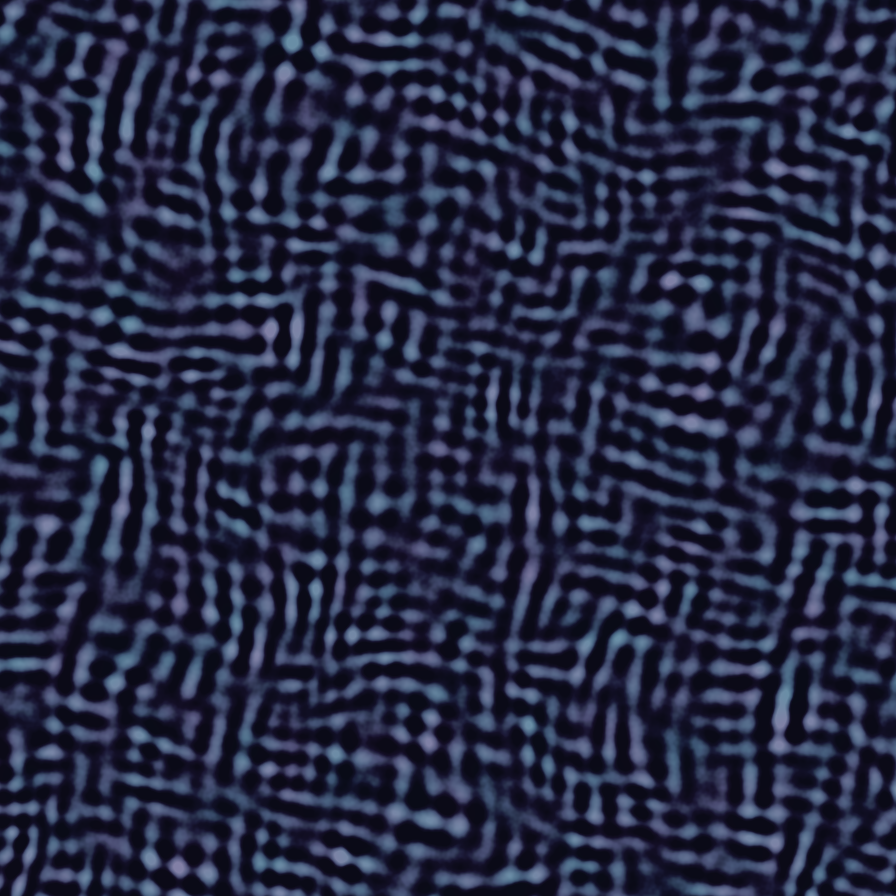
A Shadertoy shader for this texture:

```glsl
const float TAU = 6.28318;
const float STRANDS = 31.0;        // strand periods across the canvas
const float TILT = 0.17;           // clockwise turn of the weave, radians
const float CELL = 1.6;            // wavelet radius, in strand periods
const int   WAVELETS = 2;          // wavelets per cell
const float FIELD_SPREAD = 1.12;   // standard deviation of the summed field
const float WARP_SCALE = 0.13;
const float WARP_AMOUNT = 0.9;
const float LEAN_AMOUNT = 0.9;     // regional swing between the directions
const float MOTTLE_SCALE = 2.3;
const float MOTTLE_AMOUNT = 0.30;
const float GRAIN_SCALE = 6.0;
const float GRAIN_AMOUNT = 0.16;
const float TINT_AMOUNT = 0.16;

// Thread colours, from the gaps up to the highlights
const int TONE_COUNT = 7;
const vec3 TONES[TONE_COUNT] = vec3[](
    vec3(0.04, 0.04, 0.09), vec3(0.07, 0.06, 0.15), vec3(0.11, 0.11, 0.23),
    vec3(0.17, 0.20, 0.31), vec3(0.26, 0.30, 0.44), vec3(0.33, 0.40, 0.53),
    vec3(0.46, 0.53, 0.65));
const float LEVELS[TONE_COUNT] = float[](-1.1, -0.3, 0.05, 0.36, 0.82, 1.5, 2.8);

vec3 hash3(vec2 p) {
    vec3 q = fract(p.xyx * vec3(0.1031, 0.1030, 0.0973));
    q += dot(q, q.yxz + 33.33);
    return fract((q.xxy + q.yzz) * q.zyx);
}

float cornerSlope(vec2 corner, vec2 offset) {
    float angle = TAU * hash3(corner).x;
    return dot(vec2(cos(angle), sin(angle)), offset);
}

float gradientNoise(vec2 p) {
    vec2 id = floor(p), f = fract(p);
    vec2 u = f * f * f * (f * (f * 6.0 - 15.0) + 10.0);
    vec2 e = vec2(1.0, 0.0);
    float low = mix(cornerSlope(id, f), cornerSlope(id + e.xy, f - e.xy), u.x);
    float high = mix(cornerSlope(id + e.yx, f - e.yx),
                     cornerSlope(id + e.xx, f - e.xx), u.x);
    return 1.4 * mix(low, high, u.y);
}

// Broken stripes: scattered wavelets that all ripple along one direction
float strands(vec2 p, vec2 across, float seed) {
    vec2 q = p / CELL;
    vec2 id = floor(q);
    float sum = 0.0;
    for (int j = -1; j <= 1; j++)
    for (int i = -1; i <= 1; i++)
    for (int k = 0; k < WAVELETS; k++) {
        vec2 cell = id + vec2(i, j);
        vec3 rnd = hash3(cell + seed + 71.0 * float(k));
        vec2 d = q - cell - rnd.xy;
        float window = max(0.0, 1.0 - dot(d, d));
        sum += window * window * cos(TAU * (dot(d, across) * CELL + rnd.z));
    }
    return sum;
}

vec3 threadColor(float level) {
    vec3 color = TONES[0];
    for (int i = 1; i < TONE_COUNT; i++) {
        float t = (level - LEVELS[i - 1]) / (LEVELS[i] - LEVELS[i - 1]);
        color = mix(color, TONES[i], clamp(t, 0.0, 1.0));
    }
    return color;
}

void mainImage(out vec4 fragColor, in vec2 fragCoord) {
    vec2 uv = fragCoord / iResolution.y;

    // Tilted, slightly bent weave coordinates
    float c = cos(TILT), s = sin(TILT);
    vec2 p = STRANDS * vec2(c * uv.x - s * uv.y, s * uv.x + c * uv.y) + 40.0;
    vec2 bend = vec2(gradientNoise(p * WARP_SCALE),
                     gradientNoise(p * WARP_SCALE + 57.0));
    vec2 w = p + WARP_AMOUNT * bend;

    // Crossing strands, with one direction stronger in places
    float lean = LEAN_AMOUNT * gradientNoise(p * 0.17 + 19.0);
    float level = strands(w, vec2(0.0, 1.0), 11.0) * sqrt(1.0 + lean)
                + strands(w, vec2(1.0, 0.0), 203.0) * sqrt(1.0 - lean);
    level /= FIELD_SPREAD;

    // Uneven dye and fine grain
    level += MOTTLE_AMOUNT * gradientNoise(p * MOTTLE_SCALE);
    level += GRAIN_AMOUNT * gradientNoise(p * GRAIN_SCALE + 31.0);
    vec3 color = threadColor(level);
    float tint = TINT_AMOUNT * gradientNoise(p * 0.6 + 83.0);
    color *= 1.0 + tint * vec3(1.0, -0.5, 0.0);

    fragColor = vec4(color, 1.0);
}
```
